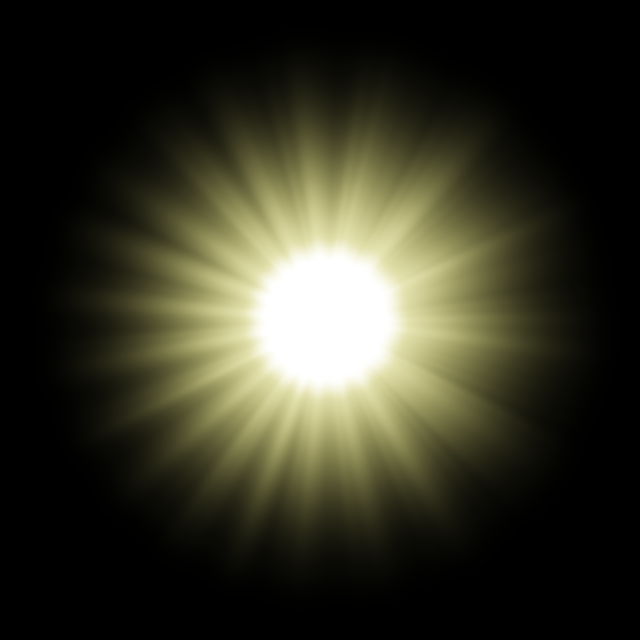
A Shadertoy shader for this background:

```glsl
#define CENTER vec2(0.5085, 0.5)
#define GLOW_RADIUS 0.266
#define GLOW_FALLOFF 2.85
#define CORE_INNER 0.09
#define CORE_OUTER 0.132
#define RAY_COUNT 19.0
#define RAY_REACH 0.034
#define RAY_GAIN 0.06
#define GLOW_TINT vec3(1.0, 0.985, 0.56)

const float TAU = 6.2831853;

// Uneven ray spacing: wide on the right, dense on the upper left
float rayPhase(float angle) {
    float crowding = 1.17 * cos(angle - radians(95.0));
    float shift = 0.45 * pow(0.5 + 0.5 * cos(angle - radians(226.0)), 8.0);
    return RAY_COUNT * angle / TAU + 0.087 - crowding - shift;
}

// Finer streaks from layered sines, all periodic around the circle
float fineStreaks(float angle) {
    float sum = 0.0;
    float weight = 0.5;
    float frequency = 29.0;
    for (int i = 0; i < 4; i++) {
        sum += weight * sin(frequency * angle + 2.0 * sin(3.0 * angle + float(i)));
        frequency += 17.0;
        weight *= 0.65;
    }
    return sum;
}

float rayStrength(float angle) {
    float mainRays = cos(TAU * rayPhase(angle));
    float broad = 0.4 * cos(angle - radians(70.0))
                + 0.4 * cos(2.0 * (angle - radians(30.0)));
    return 0.75 * mainRays + 0.35 * fineStreaks(angle) + broad;
}

void mainImage(out vec4 fragColor, in vec2 fragCoord) {
    vec2 offset = (fragCoord - CENTER * iResolution.xy)
                / min(iResolution.x, iResolution.y);
    float radius = length(offset);
    float rays = rayStrength(atan(offset.y, offset.x));

    // Rays stretch the falloff and brighten the halo
    float reach = radius / (1.0 + RAY_REACH * rays);
    float light = exp(-pow(reach / GLOW_RADIUS, GLOW_FALLOFF));
    light *= 1.0 + RAY_GAIN * rays * smoothstep(0.1, 0.22, radius);

    // The outer skirt fades to black
    light *= 1.0 - smoothstep(0.39, 0.48, radius);

    // Solid core with a soft rim
    float core = 1.0 - smoothstep(CORE_INNER, CORE_OUTER, reach);
    light = clamp(mix(light, 1.0, core), 0.0, 1.0);

    // Yellow halo paling towards the white core
    float whiteness = mix(0.65 * light * light * light, 1.0, core);
    vec3 color = light * mix(GLOW_TINT, vec3(1.0), whiteness);
    fragColor = vec4(color, 1.0);
}
```
